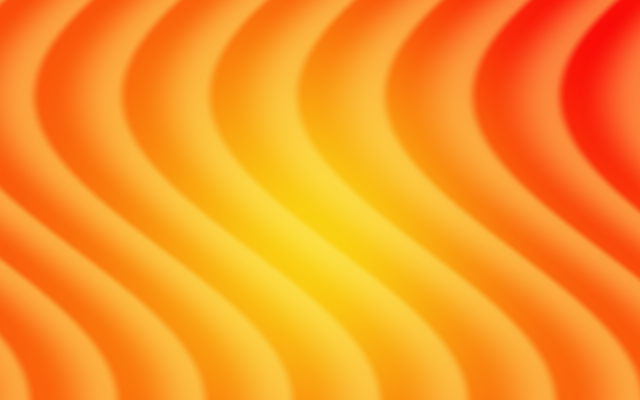
This background is drawn by a Shadertoy shader. Its source:

```glsl
// Soft wavy silk folds in red and orange around a warm yellow glow.

// Bell-shaped falloff around a centre.
float bell(vec2 p, vec2 centre, float tightness) {
    vec2 d = p - centre;
    return exp(-tightness * dot(d, d));
}

// Brightness across one fold: a slow rise, then a quick soft drop.
float foldLight(float phase) {
    return smoothstep(0.12, 0.82, phase) * (1.0 - smoothstep(0.84, 1.0, phase));
}

void mainImage(out vec4 fragColor, in vec2 fragCoord) {
    // Height is one unit; width is centred on its 1.6 layout.
    vec2 p = fragCoord / iResolution.y;
    p.x += 0.8 - 0.5 * iResolution.x / iResolution.y;

    // Repeated folds follow one sideways sine wave.
    float wave = 0.427 - 0.323 * cos(3.14159 * (p.y - 0.76) / 0.771);
    float light = foldLight(fract((p.x - wave) / 0.219));

    // Central glow, warm lower edge and red upper-right corner.
    float warmth = 0.28 + 0.06 * (1.0 - p.y);
    warmth += 0.52 * bell(p, vec2(0.81, 0.43), 3.6);
    warmth -= 0.28 * bell(p, vec2(1.48, 0.85), 4.5);

    // Shaded cloth and its pale golden highlights.
    vec3 cloth = vec3(0.98, warmth, 0.02 + 0.06 * warmth);
    vec3 highlight = vec3(0.995, 0.92, 0.44);
    vec3 color = mix(cloth, highlight, 0.5 * light);

    fragColor = vec4(clamp(color, 0.0, 1.0), 1.0);
}
```
